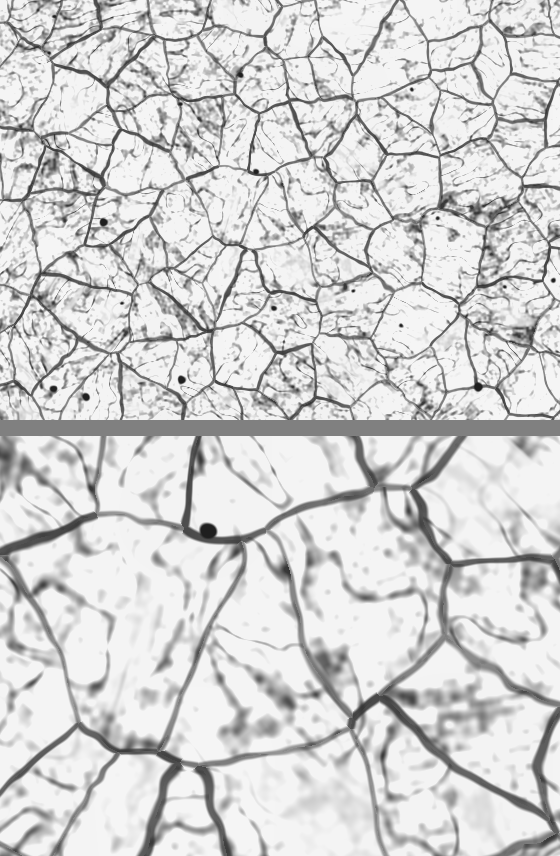
Top: the whole. Bottom: its middle third, enlarged.
A WebGL 2 fragment shader for this texture:

```glsl
#version 300 es
precision highp float;
// Etched metal under a microscope: pale grains split by dark, uneven boundaries.
// Grains are a warped Voronoi pattern on a thinned grid; each one carries its own
// direction of fine etching, and round dark inclusions are scattered on top.

uniform vec2 u_resolution;
out vec4 outColor;

const float GRAIN_GRID = 9.6;   // Voronoi grid cells per canvas height
const float GRAIN_KEEP = 0.62;  // share of grid cells that hold a grain
const float DOT_GRID = 5.5;     // inclusion grid cells per canvas height
const float PAPER = 0.957;
const float BOUNDARY_TONE = 0.2;
const float DOT_TONE = 0.12;

struct Grain {
  vec2 cell;      // identity of the grain
  vec2 neighbour; // grain across the closest boundary
  float edge;     // distance to that boundary, in canvas heights
};

vec2 hash2(vec2 p) {
  vec3 h = fract(p.xyx * vec3(0.1031, 0.1030, 0.0973));
  h += dot(h, h.yzx + 33.33);
  return fract((h.xx + h.yz) * h.zy);
}

float noise(vec2 p) {
  vec2 i = floor(p), f = fract(p);
  f = f * f * (3.0 - 2.0 * f);
  float low = mix(hash2(i).x, hash2(i + vec2(1, 0)).x, f.x);
  float high = mix(hash2(i + vec2(0, 1)).x, hash2(i + vec2(1, 1)).x, f.x);
  return mix(low, high, f.y);
}

float fbm(vec2 p) {
  return 0.55 * noise(p) + 0.3 * noise(p * 2.1 + 7.3) + 0.15 * noise(p * 4.3 + 19.1);
}

vec2 warp(vec2 p, float frequency, float amount) {
  vec2 q = p * frequency;
  return p + amount * (vec2(noise(q + 31.7), noise(q + 83.2)) - 0.5);
}

mat2 rotation(float angle) {
  float c = cos(angle), s = sin(angle);
  return mat2(c, s, -s, c);
}

bool isEmpty(vec2 cell) {
  return hash2(cell + 211.0).x > GRAIN_KEEP;
}

Grain findGrain(vec2 p, float grid) {
  vec2 q = p * grid, base = floor(q), site = vec2(0);
  Grain g = Grain(base, base, 9.0);
  float nearest = 99.0;
  for (int k = 0; k < 49; k++) {
    vec2 cell = base + vec2(k % 7 - 3, k / 7 - 3);
    if (isEmpty(cell)) continue;
    vec2 d = cell + hash2(cell) - q;
    if (dot(d, d) < nearest) {
      nearest = dot(d, d);
      site = d;
      g.cell = cell;
    }
  }
  for (int k = 0; k < 49; k++) {
    vec2 cell = base + vec2(k % 7 - 3, k / 7 - 3);
    if (isEmpty(cell) || cell == g.cell) continue;
    vec2 d = cell + hash2(cell) - q;
    float edge = dot(0.5 * (site + d), normalize(d - site));
    if (edge < g.edge) {
      g.edge = edge;
      g.neighbour = cell;
    }
  }
  g.edge /= grid;
  return g;
}

// Specks, streaks and broken filaments along the grain direction
float etching(vec2 p, vec2 seed, float density) {
  vec2 q = rotation(seed.x * 3.14159) * p + seed * 37.0;
  vec2 bent = warp(q, 28.0, 0.022);
  float streak = noise(bent * vec2(55, 135));
  float speck = noise(q * 150.0);
  float filament = 1.0 - smoothstep(0.0, 0.13, abs(noise(bent * vec2(21, 46) + 5.0) - 0.5));
  float lath = smoothstep(0.7, 0.82, noise(q * vec2(9, 30) + 60.0));
  float texture_ = 0.4 * streak + 0.42 * speck + 0.35 * filament;
  return 1.15 * max(0.0, texture_ - 0.72 + 0.5 * density) * (1.0 - 0.75 * lath);
}

float boundary(Grain g, vec2 p, float pixel) {
  float weight = 0.6 * hash2(g.cell + g.neighbour).x + 0.4 * noise(p * 24.0);
  float halfWidth = mix(0.0004, 0.0024, weight) + 0.001 * (noise(p * 90.0) - 0.5);
  float line = 1.0 - smoothstep(halfWidth, halfWidth + 0.0028 + 0.4 * pixel, g.edge);
  return line * mix(0.42, 0.95, weight);
}

float inclusions(vec2 p, float grid, float pixel) {
  vec2 cell = floor(p * grid), pick = hash2(cell + 57.0);
  vec2 centre = (cell + 0.12 + 0.76 * hash2(cell + 91.0)) / grid;
  float radius = mix(0.0035, 0.0095, pick.y * pick.y);
  float d = length(warp(p, 70.0, 0.004) - centre) - radius;
  return step(pick.x, 0.55) * (1.0 - smoothstep(-pixel, 0.0012 + pixel, d));
}

void main() {
  float pixel = 1.0 / u_resolution.y;
  vec2 p = gl_FragCoord.xy * pixel;
  Grain g = findGrain(warp(warp(p, 13.0, 0.03), 55.0, 0.006), GRAIN_GRID);
  vec2 seed = hash2(g.cell + 133.0);

  // Etching is heavier to the left and close to boundaries
  float drift = 0.14 * (0.5 - gl_FragCoord.x / u_resolution.x);
  float rim = 0.14 * exp(-g.edge / 0.008);
  float density = 0.7 * fbm(p * 10.0) + 0.3 * seed.y + drift + rim;

  float tone = PAPER + 0.015 * (noise(p * 5.0) - 0.5) - etching(p, seed, density);
  tone = mix(max(tone, 0.22), BOUNDARY_TONE, boundary(g, p, pixel));
  tone = mix(tone, DOT_TONE, inclusions(p, DOT_GRID, pixel));
  outColor = vec4(vec3(tone), 1.0);
}
```
